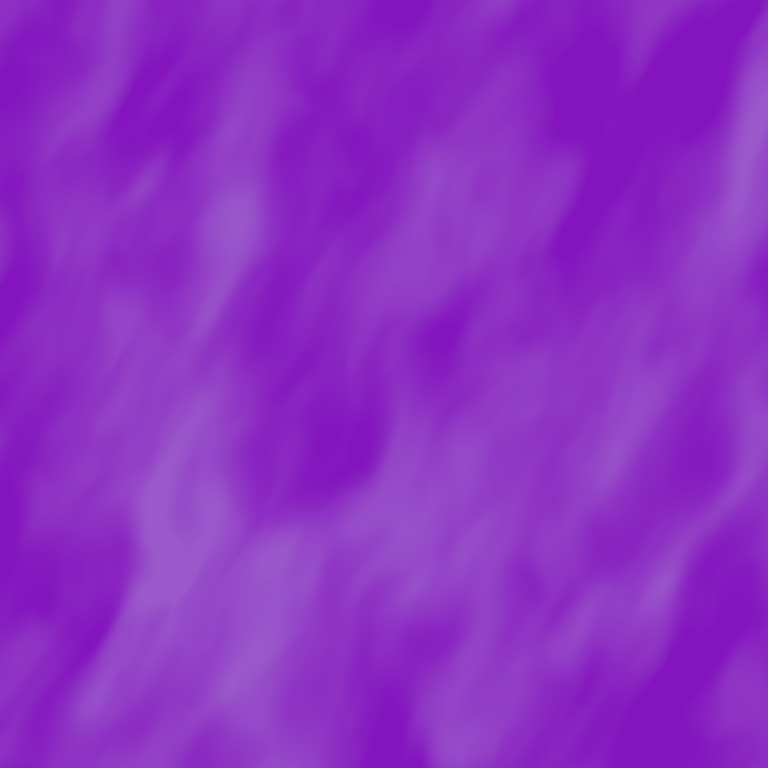
Write a three.js fragment shader that draws this texture.

```glsl
varying vec2 vUv;

vec3 hash3(vec2 cell) {
  vec3 k = vec3(dot(cell, vec2(127.1, 311.7)),
                dot(cell, vec2(269.5, 183.3)),
                dot(cell, vec2(419.2, 371.9)));
  return fract(sin(k) * 43758.55);
}

// Cellular noise: each cell holds a jittered point with a random shade,
// and nearby shades are blended by a soft round kernel.
float softCells(vec2 p) {
  vec2 base = floor(p);
  float shade = 0.0;
  float total = 0.0001;
  for (int y = -1; y <= 1; y++) {
    for (int x = -1; x <= 1; x++) {
      vec2 cell = base + vec2(float(x), float(y));
      vec3 rnd = hash3(cell);
      vec2 d = cell + 0.2 + 0.6 * rnd.xy - p;
      float weight = max(0.0, 1.0 - dot(d, d) / 1.4);
      weight *= weight * weight;
      shade += weight * rnd.z;
      total += weight;
    }
  }
  return shade / total;
}

// Layered sines that bend the streaks
vec2 sway(vec2 p) {
  return vec2(sin(p.y * 17.0 + 2.0 * sin(p.x * 11.0)) + 0.6 * sin(p.y * 37.0 - p.x * 23.0),
              sin(p.x * 19.0 + 1.7 * sin(p.y * 13.0)) + 0.6 * sin(p.x * 41.0 + p.y * 17.0));
}

// Octaves of tall cells, each turned a little from the last
float streaks(vec2 p) {
  float sum = 0.0;
  float amplitude = 0.6;
  for (int i = 0; i < 3; i++) {
    sum += amplitude * softCells(p);
    p = mat2(0.98, 0.2, -0.2, 0.98) * p * 1.9 + vec2(17.3, 9.1);
    amplitude *= 0.45;
  }
  return sum / 0.99;
}

void main() {
  // Lean the streaks to the upper right and stretch them upward
  vec2 p = vUv + 0.009 * sway(vUv);
  p.x -= 0.36 * p.y;
  float broad = softCells(p * vec2(5.0, 2.8) + 31.0);
  float tone = streaks(p * vec2(12.5, 6.2) + 4.0);
  tone = clamp(0.44 + 1.65 * (tone - 0.5) + 0.4 * (broad - 0.5), 0.0, 1.0);

  vec3 deepViolet = vec3(0.515, 0.08, 0.745);
  vec3 paleViolet = vec3(0.605, 0.345, 0.795);
  gl_FragColor = vec4(mix(deepViolet, paleViolet, tone), 1.0);
}
```
